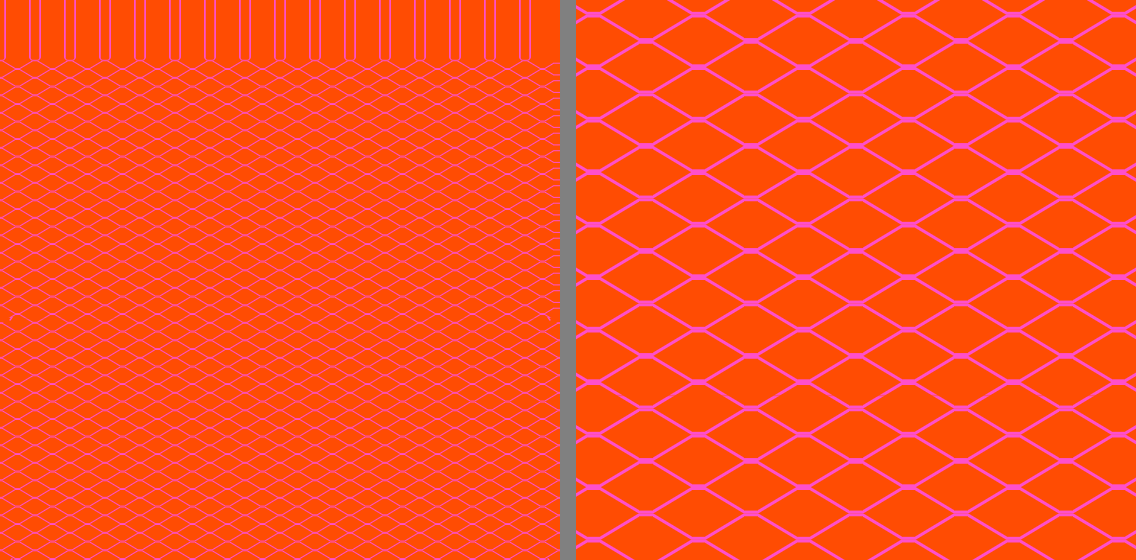
Left: the whole. Right: its middle third, enlarged.
This pattern is drawn by a three.js fragment shader. Its source:

```glsl
varying vec2 vUv;

// Lengths are in cells: the canvas is CELLS wide and CELLS high.
const float CELLS = 16.0;
const vec3 GROUND = vec3(1.0, 0.30, 0.01);
const vec3 WIRE = vec3(1.0, 0.31, 0.80);

const float ROW = 0.5;              // height of one diamond
const float NODE_Y = 0.277;         // height of the lowest node at x = 0
const float STRAND = 0.029;         // mesh line width
const float SWING = 0.1125;         // strand amplitude
const float STEEPNESS = 5.333;      // sets how long the strands run flat at nodes

const float MESH_TOP = 14.277;
const float LOOP_HALF = 0.146;      // half width of the top loops
const float LOOP_RADIUS = 0.09;
const float BAR = 0.050;            // line width of the loop sides

const float FRAY_X = 15.82;         // strands run level to the right of this
const float FRAY_BOTTOM = 7.15;
const float SEAM = 6.9;             // spacing of the seams
const float SEAM_GAP = 0.014;
const float SEAM_FADE = 0.4;
const float HOOK_X = 0.29;          // hook distance from the side edges
const float HOOK_WIDTH = 0.04;

float coverage(float dist, float width, float pixel) {
  return clamp((0.5 * width - dist) / pixel + 0.5, 0.0, 1.0);
}

float rowDistance(float y) {
  return abs(fract(y / ROW + 0.5) - 0.5) * ROW;
}

float segmentDistance(vec2 p, vec2 a, vec2 b) {
  vec2 ab = b - a;
  return length(p - a - ab * clamp(dot(p - a, ab) / dot(ab, ab), 0.0, 1.0));
}

// Two mirrored, flat-topped waves that touch at the nodes
float meshDistance(vec2 p) {
  bool frayed = p.x > FRAY_X && p.y > FRAY_BOTTOM;
  float x = frayed ? FRAY_X : p.x;
  float ramp = (0.25 - abs(fract(x) - 0.5)) * STEEPNESS;
  float wave = SWING * clamp(ramp, -1.0, 1.0);
  float slope = (frayed || abs(ramp) > 1.0) ? 0.0 : SWING * STEEPNESS;
  float y = p.y - NODE_Y - 0.25 * ROW;
  float dist = min(rowDistance(y - wave), rowDistance(y - 0.5 * ROW + wave));
  return dist / sqrt(1.0 + slope * slope);
}

// Outline of a tall loop with a rounded lower end
float loopDistance(vec2 p) {
  float center = min(floor(p.x + 0.5), CELLS - 1.0);
  vec2 q = vec2(abs(p.x - center) - LOOP_HALF, MESH_TOP - p.y) + LOOP_RADIUS;
  return abs(length(max(q, 0.0)) + min(max(q.x, q.y), 0.0) - LOOP_RADIUS);
}

void main() {
  vec2 p = vUv * CELLS;
  float pixel = fwidth(p.y);
  float edge = min(p.x, CELLS - p.x);

  // Mesh below the loops
  float mesh = coverage(meshDistance(p), STRAND, pixel);
  mesh *= coverage(p.y - MESH_TOP, 0.0, pixel);

  // Thin seam, with the strands cut short beside the edges
  float seamY = p.y - SEAM;
  mesh *= 1.0 - SEAM_FADE * coverage(abs(seamY), SEAM_GAP, pixel);
  float cut = coverage(edge - HOOK_X, 0.0, pixel);
  cut *= coverage(abs(seamY + 0.04), 0.13, pixel);
  mesh *= 1.0 - cut;

  // Small hooks at both ends of each seam
  float nearest = min(floor(p.y / SEAM + 0.5), 1.0) * SEAM;
  vec2 hookPoint = vec2(edge, p.y - nearest);
  float hookDist = segmentDistance(hookPoint, vec2(HOOK_X, -0.04), vec2(HOOK_X + 0.05, 0.03));
  float hook = coverage(hookDist, HOOK_WIDTH, pixel);

  // Loops along the top, heavier on their sides
  float loopWidth = mix(STRAND, BAR, smoothstep(0.02, 0.10, p.y - MESH_TOP));
  float loops = coverage(loopDistance(p), loopWidth, pixel);

  gl_FragColor = vec4(mix(GROUND, WIRE, max(max(mesh, hook), loops)), 1.0);
}
```
